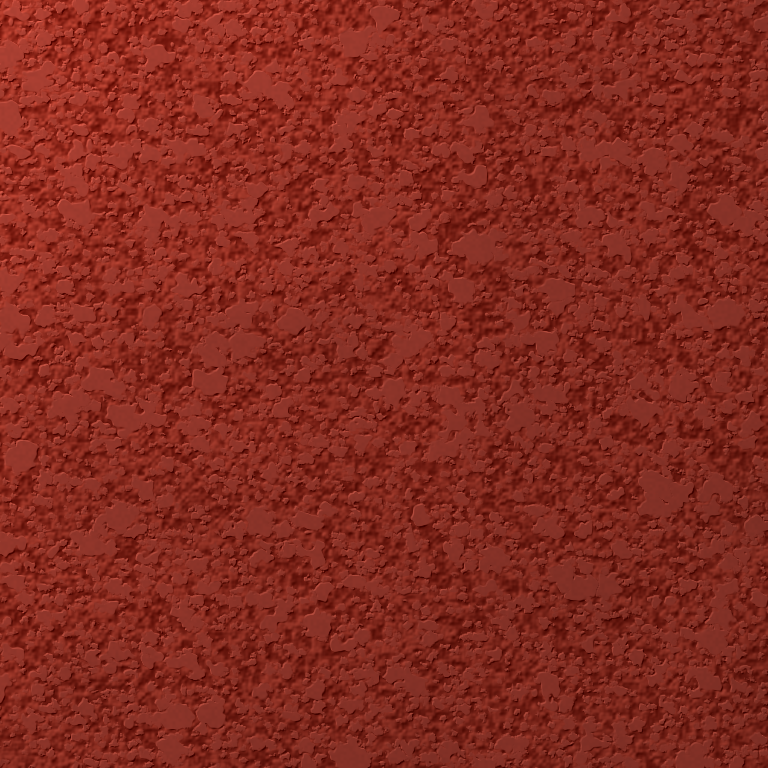
This texture is drawn by a three.js fragment shader. Its source:

```glsl
// Rough red plaster: gritty ground with flat worn patches, lit from the upper left.
varying vec2 vUv;

float hash(vec2 p) {
  vec3 q = fract(vec3(p.xyx) * 0.1031);
  q += dot(q, q.yzx + 33.33);
  return fract((q.x + q.y) * q.z);
}

float noise(vec2 p) {
  vec2 i = floor(p), f = fract(p);
  f = f * f * (3.0 - 2.0 * f);
  return mix(mix(hash(i), hash(i + vec2(1.0, 0.0)), f.x),
             mix(hash(i + vec2(0.0, 1.0)), hash(i + vec2(1.0, 1.0)), f.x), f.y);
}

// Coverage of irregular flat patches scattered on a jittered grid
float patches(vec2 uv, float scale, float share) {
  vec2 p = uv * scale + scale;
  vec2 wobble = vec2(noise(p * 2.7), noise(p * 2.7 + 71.0)) - 0.5;
  wobble += 0.5 * (vec2(noise(p * 6.0 + 13.0), noise(p * 6.0 + 47.0)) - 0.5);
  p += 0.45 * wobble;
  vec2 cell = floor(p);
  float edge = 0.0016 * scale;
  float cover = 0.0;
  for (int y = -1; y <= 1; y++) {
    for (int x = -1; x <= 1; x++) {
      vec2 id = cell + vec2(float(x), float(y));
      vec2 centre = id + 0.2 + 0.6 * vec2(hash(id + 5.3), hash(id + 19.7));
      float radius = mix(0.2, 0.46, hash(id + 37.1));
      float dist = length((p - centre) * vec2(0.88, 1.12)) - radius;
      float present = step(hash(id + 59.9), share);
      cover = max(cover, present * (1.0 - smoothstep(-edge, edge, dist)));
    }
  }
  return cover;
}

// Surface relief: x is height, y is patch coverage
vec2 surface(vec2 uv) {
  float grit = 0.6 * noise(uv * 125.0) + 0.4 * noise(uv * 230.0 + 31.0);
  float cover = max(patches(uv, 23.0, 0.27),
                max(patches(uv, 44.0, 0.42), 0.9 * patches(uv, 84.0, 0.5)));
  return vec2(mix(grit, 0.78, cover), cover);
}

void main() {
  // Slope towards the light
  vec2 toLight = vec2(-0.0013, 0.0016);
  vec2 here = surface(vUv);
  float slope = here.x - surface(vUv + toLight).x;

  // Pigment: dark grooves, redder grit, dustier flat patches
  vec3 groundColor = mix(vec3(0.40, 0.085, 0.05), vec3(0.56, 0.19, 0.14),
                         smoothstep(0.15, 0.85, here.x));
  vec3 patchColor = vec3(0.54, 0.20, 0.158);
  vec3 color = mix(groundColor, patchColor, here.y);
  color += clamp(slope, -0.45, 0.45) * vec3(0.34, 0.20, 0.17);

  // Faint dust and broad mottling
  color *= 0.97 + 0.06 * noise(vUv * 256.0 + 7.0);
  color *= 0.97 + 0.06 * noise(vUv * 9.0);

  // Light falls off from the upper left to the lower right
  float glow = 0.5 * (1.0 - vUv.x + vUv.y);
  color *= 0.91 + 0.13 * glow + 0.24 * glow * glow * glow;

  gl_FragColor = vec4(color, 1.0);
}
```
